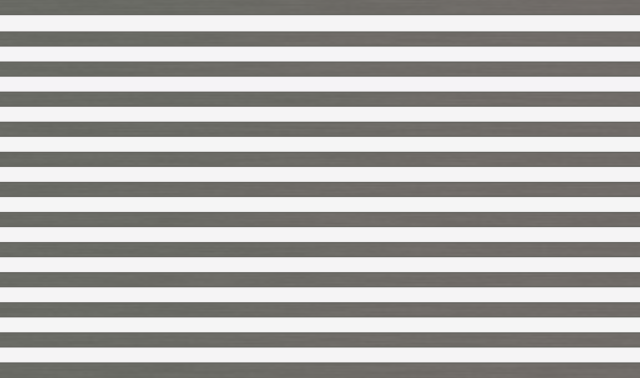
Write a WebGL 1 fragment shader that draws this pattern.

```glsl
precision highp float;
// Horizontal charcoal and off-white stripes with faint brushed grain and tint drift.

uniform vec2 u_resolution;

// Lengths are fractions of the canvas height, measured from the top.
const float PERIOD = 0.0796;
const float FIRST_CENTER = 0.0236;
const float HALF_WIDTH = 0.0201;
const float TOP_SHIFT = 0.0035;
const float RIM_WIDTH = 0.0038;

const vec3 COOL_GRAY = vec3(0.412, 0.416, 0.392);
const vec3 WARM_GRAY = vec3(0.440, 0.422, 0.408);
const vec3 RIM_GRAY = vec3(0.380, 0.378, 0.360);
const vec3 OFF_WHITE = vec3(0.960, 0.960, 0.960);
const vec3 LILAC_WHITE = vec3(0.961, 0.952, 0.965);

float hash(vec2 p) {
  return fract(sin(dot(p, vec2(127.1, 311.7))) * 43758.5453);
}

float valueNoise(vec2 p) {
  vec2 cell = floor(p);
  vec2 f = fract(p);
  f = f * f * (3.0 - 2.0 * f);
  float low = mix(hash(cell), hash(cell + vec2(1.0, 0.0)), f.x);
  float high = mix(hash(cell + vec2(0.0, 1.0)), hash(cell + vec2(1.0, 1.0)), f.x);
  return mix(low, high, f.y);
}

float stripeRow(float y) {
  return floor((y - FIRST_CENTER) / PERIOD + 0.5);
}

// Signed distance to the dark stripe of a row; the top stripe sits a little higher.
float stripeDistance(float y, float row) {
  float shift = TOP_SHIFT * (1.0 - step(0.5, row));
  return abs(y - FIRST_CENTER - row * PERIOD + shift) - HALF_WIDTH;
}

// Long horizontal streaks with a little fine mottling.
float brushedGrain(vec2 p) {
  float streak = valueNoise(p * vec2(9.0, 230.0)) - 0.5;
  float mottle = valueNoise(p * vec2(75.0, 150.0) + 17.0) - 0.5;
  return streak * 0.022 + mottle * 0.012;
}

vec3 darkColor(vec2 p, float across, float row, float d) {
  float drift = across + 0.35 * (valueNoise(vec2(across * 4.0, row * 1.7)) - 0.5);
  vec3 gray = mix(COOL_GRAY, WARM_GRAY, smoothstep(0.05, 0.85, drift));
  gray += brushedGrain(p);
  float rim = smoothstep(-RIM_WIDTH * 1.4, -RIM_WIDTH * 0.5, d);
  return mix(gray, RIM_GRAY, rim * 0.85);
}

vec3 lightColor(float y) {
  float gap = floor((y - FIRST_CENTER) / PERIOD);
  return mix(OFF_WHITE, LILAC_WHITE, hash(vec2(gap, 4.0)) * 0.8);
}

void main() {
  float pixel = 1.0 / u_resolution.y;
  vec2 p = gl_FragCoord.xy * pixel;
  float across = gl_FragCoord.x / u_resolution.x;

  // Keep the outer stripes solid up to the canvas border.
  float y = clamp(1.0 - p.y, 0.006, 0.993);
  float row = stripeRow(y);
  float d = stripeDistance(y, row);

  float light = smoothstep(-0.75 * pixel, 0.75 * pixel, d);
  vec3 color = mix(darkColor(p, across, row, d), lightColor(y), light);
  gl_FragColor = vec4(color, 1.0);
}
```
